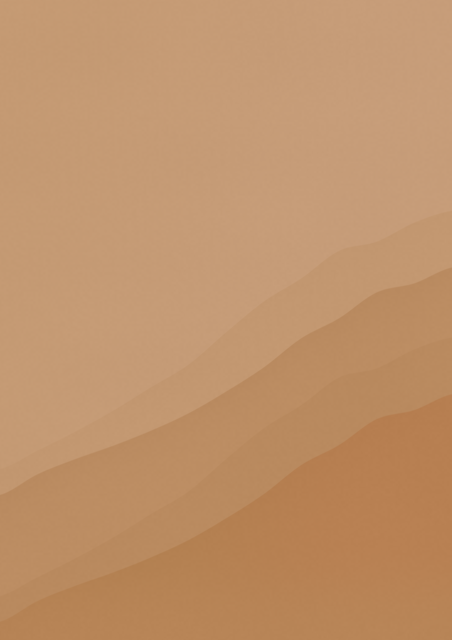
A Shadertoy shader for this background:

```glsl
const int KNOTS = 13;
const float LAYER_DROP = 0.198;

const vec3 SKY_LEFT   = vec3(0.769, 0.602, 0.449);
const vec3 SKY_RIGHT  = vec3(0.778, 0.614, 0.474);
const vec3 HAZE       = vec3(0.766, 0.597, 0.444);
const vec3 SAND       = vec3(0.740, 0.556, 0.390);
const vec3 DUNE       = vec3(0.728, 0.543, 0.374);
const vec3 CLAY_LEFT  = vec3(0.706, 0.508, 0.322);
const vec3 CLAY_RIGHT = vec3(0.722, 0.502, 0.322);
const vec3 CLAY_BASE  = vec3(0.722, 0.522, 0.342);

float hash(vec2 p) {
    return fract(sin(dot(p, vec2(127.1, 311.7))) * 43758.5453);
}

float noise(vec2 p) {
    vec2 cell = floor(p);
    vec2 f = fract(p);
    f = f * f * (3.0 - 2.0 * f);
    float low = mix(hash(cell), hash(cell + vec2(1.0, 0.0)), f.x);
    float high = mix(hash(cell + vec2(0.0, 1.0)), hash(cell + 1.0), f.x);
    return mix(low, high, f.y);
}

// Smooth ridge height through evenly spaced knots
float ridge(float x, float heights[KNOTS]) {
    float t = clamp(x, 0.0, 0.9999) * float(KNOTS - 1);
    int i = int(t);
    float f = fract(t);
    float a = heights[max(i - 1, 0)];
    float b = heights[i];
    float c = heights[i + 1];
    float d = heights[min(i + 2, KNOTS - 1)];
    return b + 0.5 * f * (c - a + f * (2.0 * a - 5.0 * b + 4.0 * c - d
             + f * (3.0 * (b - c) + d - a)));
}

// Covers everything below the ridge, darkened slightly along its rim
vec3 layer(vec3 under, vec3 tint, float depth, float rim, float blur) {
    float shade = rim * exp(-max(depth, 0.0) / 0.045);
    return mix(under, tint - shade, smoothstep(-blur, blur, depth));
}

void mainImage(out vec4 fragColor, in vec2 fragCoord) {
    vec2 uv = fragCoord / iResolution.xy;
    vec2 p = fragCoord / iResolution.y;
    float blur = 1.0 / iResolution.y;

    float soft = ridge(uv.x, float[KNOTS](0.267, 0.296, 0.3255, 0.358, 0.3945,
        0.430, 0.4805, 0.5286, 0.565, 0.608, 0.6224, 0.652, 0.6706));
    float crisp = ridge(uv.x, float[KNOTS](0.2266, 0.259, 0.2826, 0.3034, 0.3268,
        0.354, 0.388, 0.4258, 0.4714, 0.5026, 0.543, 0.5573, 0.582));

    // Background wash
    vec3 col = mix(SKY_LEFT, SKY_RIGHT, smoothstep(0.0, 1.0, uv.x + 0.4 * (1.0 - uv.y)));

    // Upper pair of ridges, then the same pair repeated lower down
    vec3 clay = mix(CLAY_LEFT, CLAY_RIGHT, smoothstep(0.3, 0.8, uv.x));
    clay = mix(CLAY_BASE, clay, smoothstep(0.0, 0.16, uv.y));
    col = layer(col, HAZE, soft - uv.y, 0.006, blur);
    col = layer(col, SAND, crisp - uv.y, 0.016, blur);
    col = layer(col, DUNE, soft - LAYER_DROP - uv.y, 0.004, blur);
    col = layer(col, clay, crisp - LAYER_DROP - uv.y, 0.008, blur);

    // Faint paper mottling and grain
    col += 0.006 * (noise(p * vec2(7.0, 12.0)) - 0.5);
    col += 0.008 * (noise(p * 260.0) - 0.5);

    fragColor = vec4(col, 1.0);
}
```
